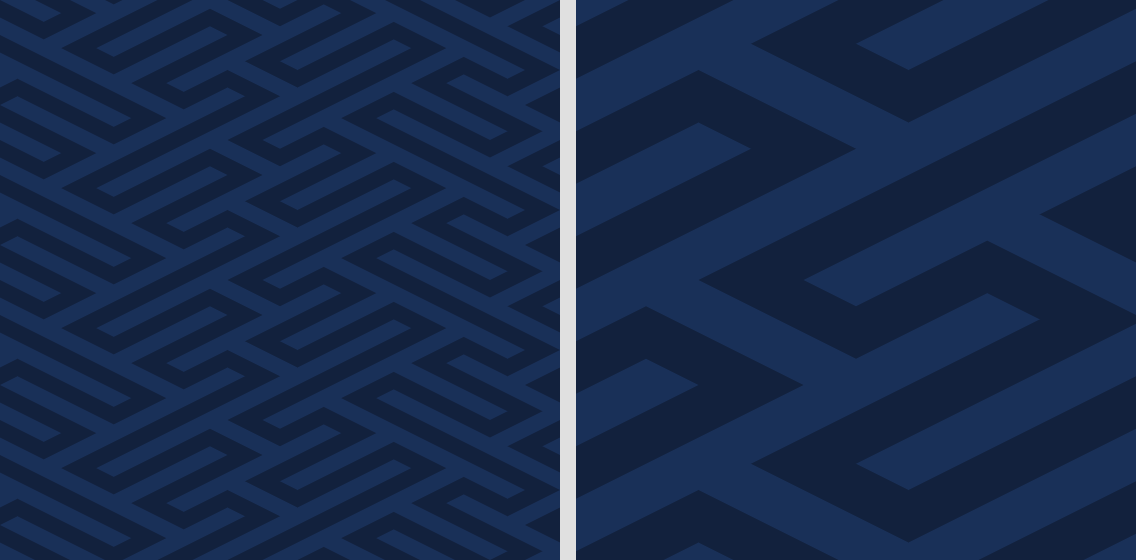
Left, the full canvas; right, a detail of the centre.
Write a WebGL 2 fragment shader that draws this pattern.

```glsl
#version 300 es
precision highp float;
// Interlocking key fret: dark meandering bands on blue, in slanted left and right columns.

uniform vec2 u_resolution;
out vec4 fragColor;

const vec3 BLUE = vec3(0.098, 0.188, 0.345);
const vec3 NAVY = vec3(0.070, 0.129, 0.239);

const vec2 GRID = vec2(32.0, 64.0);        // grid steps across and down the canvas
const float REPEAT = 8.0;                  // slanted shift of one repeat (four fit down)
const float WRAP = 32.0;                   // slanted shift that closes the canvas sideways
const float HALF_WIDTH = 0.5;              // half the band width
const float RUN_STEP = 2.0;                // spacing of neighbouring runs
const float FIRST_RUN = 5.0;               // position of the first run
const float TURNS[5] = float[5](10.0, -0.5, 5.0, -0.5, 2.0);  // where the runs turn

const vec2 HALF_TURN = vec2(29.0, 11.0);   // sum of a point and its half-turn image
const float MIRROR = 13.0;                 // sum of x and its mirrored image
const float GLIDE = 8.0;                   // vertical slip of the mirrored band

// Signed distance to a box in slanted space, repeated over the whole canvas.
float wrappedBox(vec2 p, vec2 a, vec2 b) {
  vec2 q = p - 0.5 * (a + b);
  float k = floor(q.x / REPEAT + 0.5);
  q += k * REPEAT * vec2(-1.0, 1.0);
  q.y = mod(q.y + 0.5 * WRAP, WRAP) - 0.5 * WRAP;
  vec2 d = abs(q) - 0.5 * abs(b - a) - HALF_WIDTH;
  return max(d.x, d.y);
}

// One endless meander: long runs joined by short steps.
float meander(vec2 g) {
  vec2 p = 0.5 * vec2(g.x + g.y, g.x - g.y);
  float d = 1e3;
  for (int i = 0; i < 4; i++) {
    float run = FIRST_RUN + RUN_STEP * float(i);
    vec2 corner = vec2(run, TURNS[i + 1]);
    d = min(d, wrappedBox(p, vec2(run, TURNS[i]), corner));
    d = min(d, wrappedBox(p, corner, corner + vec2(RUN_STEP, 0.0)));
  }
  return d;
}

// A meander together with its mirrored, shifted partner.
float meanderPair(vec2 g) {
  return min(meander(g), meander(vec2(MIRROR - g.x, g.y + GLIDE)));
}

void main() {
  vec2 uv = gl_FragCoord.xy / u_resolution;
  vec2 g = GRID * vec2(uv.x, 1.0 - uv.y);

  // The second pair is the first one given a half turn.
  float d = min(meanderPair(g), meanderPair(HALF_TURN - g));

  // Smooth edges, one pixel wide.
  float soft = 0.6 * length(0.5 * GRID / u_resolution);
  fragColor = vec4(mix(NAVY, BLUE, smoothstep(-soft, soft, d)), 1.0);
}
```
